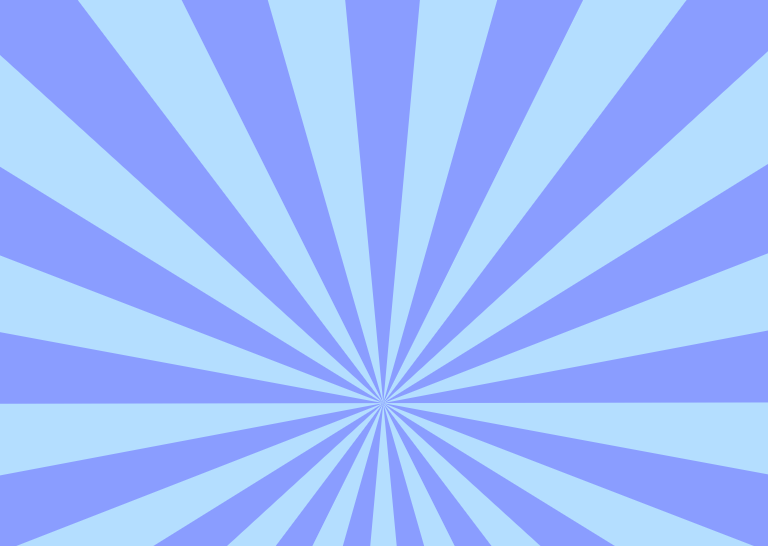
Reproduce this background procedurally as a Shadertoy shader.

```glsl
// A two-tone sunburst: equal angular rays spreading from a low centre point.
// A cosine of the polar angle alternates the rays; its phase, turned into
// an arc length to the nearest ray edge, gives evenly smoothed borders.

#define CENTER vec2(0.499, 0.2617)    // hub, as a fraction of the canvas
#define RAY_PAIRS 17.0                // dark and light pairs per full turn
#define TILT 0.0017                   // counterclockwise turn in radians
#define RAY_DARK vec3(0.541, 0.616, 1.0)
#define RAY_LIGHT vec3(0.706, 0.871, 1.0)

// Signed arc distance to the nearest ray edge, positive inside dark rays
float rayDistance(vec2 p) {
    float angle = atan(p.x, p.y) + TILT;   // clockwise from straight up
    float wave = clamp(cos(RAY_PAIRS * angle), -1.0, 1.0);
    return length(p) * asin(wave) / RAY_PAIRS;
}

void mainImage(out vec4 fragColor, in vec2 fragCoord) {
    // Position relative to the hub, in canvas heights
    vec2 p = (fragCoord - CENTER * iResolution.xy) / iResolution.y;
    float pixel = 1.0 / iResolution.y;

    // Blend across one pixel at each edge; rays melt together at the hub
    float dark = clamp(0.5 + rayDistance(p) / pixel, 0.0, 1.0);
    fragColor = vec4(mix(RAY_LIGHT, RAY_DARK, dark), 1.0);
}
```
